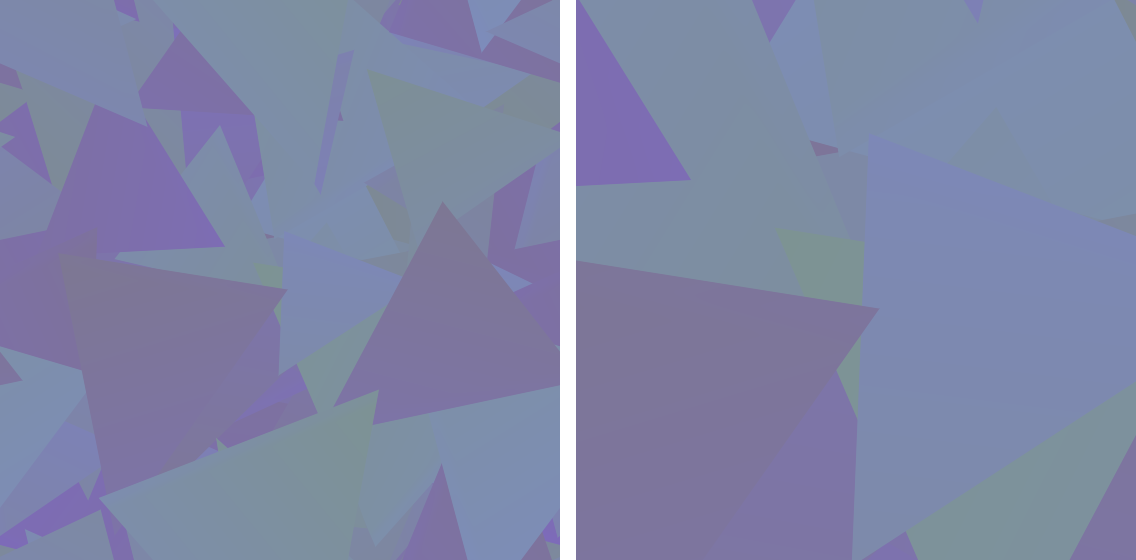
Left: the whole. Right: its middle third, enlarged.
Reproduce this background procedurally as a Shadertoy shader.

```glsl
#define SHARD_COUNT 84
#define RADIUS_MIN 0.11
#define RADIUS_MAX 0.37
#define CORNER_JITTER 0.9
#define MAUVE_SHARE 0.35
#define RED_LEVEL 0.492
#define MAUVE_GREEN 0.449
#define SLATE_GREEN 0.537
#define BLUE_MEAN 0.652
#define BLUE_SPREAD 0.09
#define SHADE_SLOPE 0.17
#define RIM_WIDTH 0.028

const float TAU = 6.2831853;

vec4 hash41(float n) {
    vec4 p = fract(n * vec4(0.1031, 0.1030, 0.0973, 0.1099));
    p += dot(p, p.wzxy + 33.33);
    return fract((p.xxyz + p.yzzw) * p.zywx);
}

vec2 polar(float angle) {
    return vec2(cos(angle), sin(angle));
}

// Signed distance to the line a-b, positive on its right side
float edgeDistance(vec2 p, vec2 a, vec2 b) {
    vec2 along = normalize(b - a);
    return dot(p - a, vec2(along.y, -along.x));
}

// Distances to the three sides of a random triangle around the origin
vec3 triangleEdges(vec2 p, float radius, float turn, vec4 rnd) {
    vec3 angles = turn + TAU / 3.0 * vec3(0, 1, 2) + CORNER_JITTER * (rnd.xyz - 0.5);
    vec2 a = radius * polar(angles.x);
    vec2 b = radius * polar(angles.y) * mix(0.65, 1.0, rnd.w);
    vec2 c = radius * polar(angles.z);
    return vec3(edgeDistance(p, a, b), edgeDistance(p, b, c), edgeDistance(p, c, a));
}

// Blue falls along a random direction; green drops slightly as blue rises
vec3 shardColor(vec2 p, float rim, float tone, vec4 rnd) {
    float blue = BLUE_MEAN + BLUE_SPREAD * (rnd.x - 0.5);
    blue += SHADE_SLOPE * dot(p, polar(TAU * rnd.y)) + 0.022 * rim * rnd.w;
    blue = clamp(blue, 0.57, 0.735);
    bool mauve = tone < MAUVE_SHARE;
    float green = mauve ? MAUVE_GREEN : SLATE_GREEN;
    green += (mauve ? 0.03 : 0.055) * (rnd.z - 0.5) - 0.2 * (blue - BLUE_MEAN);
    return vec3(RED_LEVEL, green, blue);
}

void mainImage(out vec4 fragColor, in vec2 fragCoord) {
    vec2 uv = fragCoord / iResolution.y;
    float pixel = 1.0 / iResolution.y;
    vec3 color = vec3(RED_LEVEL, SLATE_GREEN, BLUE_MEAN);

    // Overlapping shards, painted back to front on a wrapping plane
    for (int i = 0; i < SHARD_COUNT; i++) {
        float id = float(i) + 1.0;
        vec4 place = hash41(id * 3.17);
        vec4 corners = hash41(id * 5.71 + 40.0);
        vec4 shade = hash41(id * 7.39 + 90.0);

        vec2 center = fract(id * vec2(0.7549, 0.5698) + 0.25 * place.xy);
        vec2 p = uv - center;
        p -= round(p);

        float radius = mix(RADIUS_MIN, RADIUS_MAX, place.z);
        vec3 edges = triangleEdges(p, radius, TAU * place.w, corners);
        float dist = max(edges.x, max(edges.y, edges.z));
        float coverage = 1.0 - smoothstep(-0.6 * pixel, 0.6 * pixel, dist);

        // Soft bevel along one side only
        float rim = smoothstep(-RIM_WIDTH, -0.3 * RIM_WIDTH, edges.x);
        float tone = fract(id * 0.618034);
        color = mix(color, shardColor(p, rim, tone, shade), coverage);
    }
    fragColor = vec4(color, 1.0);
}
```
